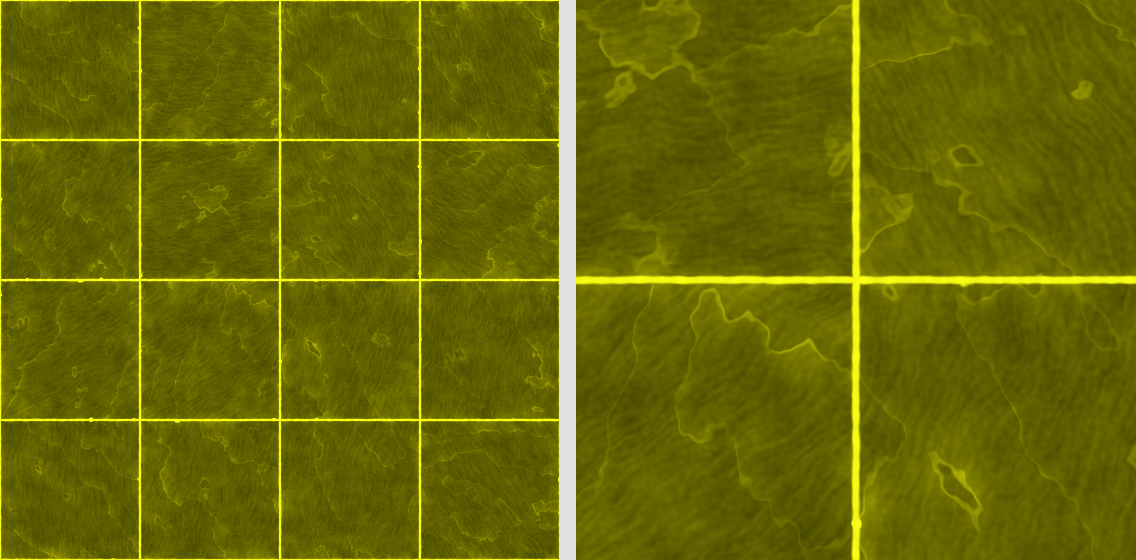
Left, the full canvas; right, a detail of the centre.
A WebGL 1 fragment shader for this texture:

```glsl
precision highp float;
uniform vec2 u_resolution;

float hash(vec2 p) {
  return fract(sin(dot(p, vec2(127.1, 311.7))) * 43758.545);
}

float cornerSlope(vec2 cell, vec2 offset, float period) {
  float angle = 6.2832 * hash(mod(cell, period));
  return dot(vec2(cos(angle), sin(angle)), offset);
}

// Gradient noise that wraps after a whole number of cells
float noise(vec2 p, float period) {
  vec2 i = floor(p), f = fract(p), e = vec2(1.0, 0.0);
  vec2 u = f * f * f * (f * (f * 6.0 - 15.0) + 10.0);
  return mix(
    mix(cornerSlope(i, f, period), cornerSlope(i + e, f - e, period), u.x),
    mix(cornerSlope(i + e.yx, f - e.yx, period), cornerSlope(i + 1.0, f - 1.0, period), u.x), u.y);
}

float fbm(vec2 p) {
  float sum = 0.0, amplitude = 1.0;
  for (int k = 0; k < 5; k++) {
    sum += amplitude * noise(p, 64.0);
    p = p * 2.0 + 7.3;
    amplitude *= 0.5;
  }
  return sum;
}

mat2 rotation(float a) {
  return mat2(cos(a), sin(a), -sin(a), cos(a));
}

// Broken bright rim with a rough, paler shelf on one side
float ledge(float height, float rough) {
  float t = fract(height);
  float rim = 1.0 - smoothstep(0.008, 0.035, min(t, 1.0 - t));
  float shelf = smoothstep(0.0, 0.03, t) * exp(-5.0 * t);
  return rim * (0.055 + 0.16 * max(rough + 0.15, 0.0)) + shelf * (0.04 + 0.06 * rough);
}

float slateTone(vec2 f, vec2 id, float edge) {
  vec2 seed = 50.0 * vec2(hash(id + 3.7), hash(id + 19.1));
  vec2 q = rotation(3.1416 * hash(id + 8.3)) * (f - 0.5);
  float clouds = fbm(f * 3.0 + seed);
  float rough = fbm(f * 9.0 + seed.yx);

  // Split layers
  float height = 1.15 * q.y + 0.75 * fbm(q * vec2(1.5, 2.3) + seed + 11.0);
  float tone = 0.365 + 0.015 * (hash(id) - 0.5);
  tone += ledge(height * 1.7 + hash(id + 5.9), clouds + 0.4 * rough);

  // Curving fibres and fine grain
  vec2 g = rotation(0.5 + 0.5 * hash(id + 2.2)) * q + 0.05 * clouds;
  float fibres = noise(g * vec2(9.0, 52.0) + seed, 64.0)
               + 0.7 * noise(g * vec2(22.0, 90.0) + seed.yx, 128.0);
  float grain = noise(f * 61.0 + seed, 128.0);
  tone += 0.055 * fibres + 0.04 * grain + 0.035 * clouds + 0.035 * rough;

  // Worn, dusty borders
  float dust = max(0.25 + clouds + 0.6 * rough, 0.0);
  return tone + 0.12 * dust * exp(-13.0 * edge) + 0.05 * exp(-60.0 * edge);
}

void main() {
  vec2 p = 4.0 * gl_FragCoord.xy / u_resolution;
  vec2 id = mod(floor(p), 4.0), f = fract(p);
  vec2 side = 0.5 - abs(f - 0.5);
  float edge = min(side.x, side.y);
  float tone = clamp(slateTone(f, id, edge), 0.25, 0.68);
  vec3 slate = vec3(tone, tone * 1.005, 0.12 * max(tone - 0.5, 0.0));

  // Joints with ragged, chipped sides
  float ragged = noise(p * 30.0, 120.0);
  float chips = smoothstep(0.38, 0.6, noise(p * 13.0, 52.0) + 0.3 * ragged);
  float halfWidth = 0.0085 + 0.003 * ragged + 0.008 * chips;
  float soft = max(0.004, 2.5 / u_resolution.x);
  float joint = 1.0 - smoothstep(halfWidth - soft, halfWidth + soft, edge);
  vec3 grout = vec3(0.96, 0.98, 0.08) * (1.0 + 0.05 * ragged);

  gl_FragColor = vec4(mix(slate, grout, joint), 1.0);
}
```
